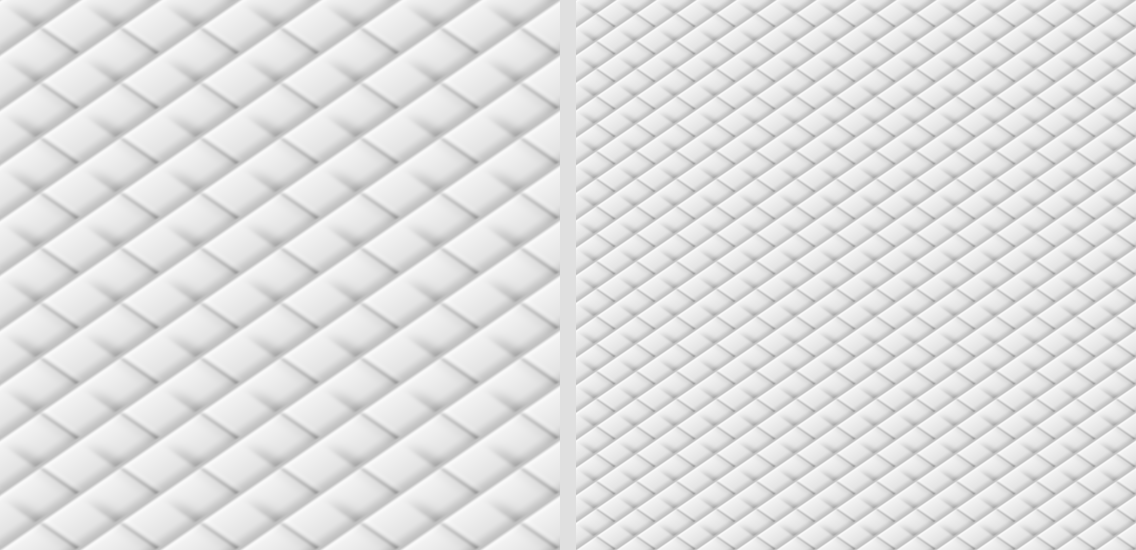
Left, the tile; right, the same tile 2 across and 2 down.
Give the GLSL for this pattern, as a WebGL 2 fragment shader.

```glsl
#version 300 es
precision highp float;

uniform vec2 u_resolution;
out vec4 fragColor;

float bell(float x, float width) {
    return exp(-x * x / (width * width));
}

// Fades a crease out at both ends of its segment
float endFade(float s) {
    return smoothstep(0.0, 0.12, s) * (1.0 - smoothstep(0.93, 1.0, s));
}

// s runs down across a strip, t runs along it with two pads per period
float quilt(float s, float t) {
    // Padded body: bright upper rim rolling off into the shaded lower rim
    float body = mix(0.965, 0.87, s) - 0.11 * smoothstep(0.72, 1.0, s);
    float shade = mix(0.76, body, smoothstep(0.0, 0.085, s));
    shade += 0.02 * bell(s - 0.09, 0.05);

    // Tight crease with a faint lit lip
    float tight = t > 1.0 ? t - 2.0 : t;
    float crease = mix(0.11, 0.14, s) * bell(tight, 0.05);
    crease += 0.04 * bell(tight + 0.06, 0.15);
    crease -= 0.02 * bell(tight - 0.11, 0.05);

    // Loose fold, deepening downwards and softer on its upper side
    float loose = t - 1.0;
    float fold = bell(loose, loose > 0.0 ? 0.17 : 0.075);
    fold *= 0.12 * smoothstep(0.05, 0.8, s);

    return shade - (crease + fold) * endFade(s);
}

void main() {
    vec2 uv = gl_FragCoord.xy / u_resolution;

    // Diagonal lattice: 7 repeats across, 10 down
    vec2 cell = uv * vec2(7.0, 10.0);
    float across = cell.x - cell.y + 0.03;
    float along = cell.x + cell.y;

    // Neighbouring strips are shifted by one pad
    float strip = floor(across);
    float shade = quilt(across - strip, mod(along + strip + 1.0, 2.0));

    fragColor = vec4(vec3(clamp(shade, 0.0, 1.0)), 1.0);
}
```
